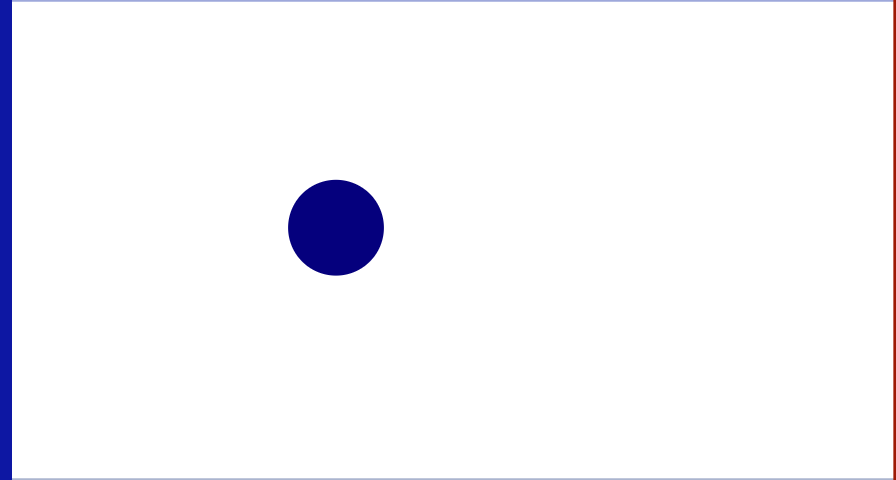
A WebGL 1 fragment shader for this background:

```glsl
precision highp float;

uniform vec2 u_resolution;

const vec3 PAPER = vec3(1.0);
const vec3 NAVY = vec3(0.02, 0.0, 0.49);
const vec3 BLUE = vec3(0.05, 0.09, 0.64);
const vec3 RED = vec3(0.62, 0.10, 0.02);
const vec3 TOP_RULE = vec3(0.62, 0.66, 0.86);
const vec3 BOTTOM_RULE = vec3(0.67, 0.71, 0.81);

// Lengths are fractions of the canvas height
const float RULE_WIDTH = 0.00365;
const float LEFT_WIDTH = 0.0250;
const float RIGHT_WIDTH = 0.0055;
const float DISC_RADIUS = 0.0998;

float circleDistance(vec2 p, vec2 center, float radius) {
    return length(p - center) - radius;
}

// Smooth coverage of a shape from its signed distance
float coverage(float dist, float pixel) {
    return clamp(0.5 - dist / pixel, 0.0, 1.0);
}

vec3 paint(vec3 base, vec3 ink, float dist, float pixel) {
    return mix(base, ink, coverage(dist, pixel));
}

void main() {
    float pixel = 1.0 / u_resolution.y;
    float aspect = u_resolution.x * pixel;
    vec2 p = gl_FragCoord.xy * pixel;
    vec3 color = PAPER;

    // Thin horizontal rules
    color = paint(color, TOP_RULE, 1.0 - p.y - RULE_WIDTH, pixel);
    color = paint(color, BOTTOM_RULE, p.y - RULE_WIDTH, pixel);

    // Side bars
    color = paint(color, BLUE, p.x - LEFT_WIDTH, pixel);
    color = paint(color, RED, aspect - p.x - RIGHT_WIDTH, pixel);

    // Disc
    vec2 discCenter = vec2(0.375 * aspect, 0.5256);
    color = paint(color, NAVY, circleDistance(p, discCenter, DISC_RADIUS), pixel);

    gl_FragColor = vec4(color, 1.0);
}
```
